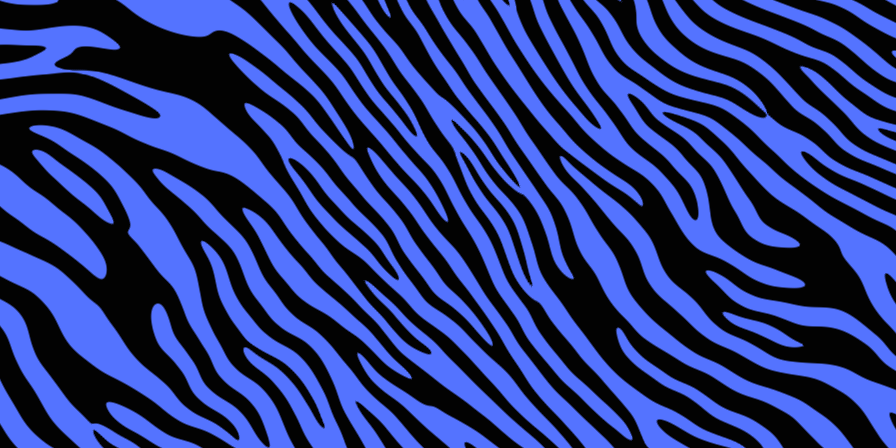
Write a Shadertoy shader that draws this pattern.

```glsl
// Zebra hide: blue and black stripes that run down to the right, bend, fork and taper.
// A plane wave is drawn in warped coordinates; scattered phase vortices, multiplied in
// as complex numbers, each add or remove one stripe and so make the forks and tips.

vec3 hash3(vec2 cell) {
    vec3 q = fract(cell.xyx * vec3(0.1031, 0.1130, 0.0973));
    q += dot(q, q.yxz + 33.33);
    return fract((q.xxy + q.yzz) * q.zyx);
}

float valueNoise(vec2 p) {
    vec2 cell = floor(p), f = p - cell;
    f = f * f * f * (f * (f * 6.0 - 15.0) + 10.0);
    float low = mix(hash3(cell).x, hash3(cell + vec2(1, 0)).x, f.x);
    float high = mix(hash3(cell + vec2(0, 1)).x, hash3(cell + vec2(1, 1)).x, f.x);
    return mix(low, high, f.y);
}

vec2 complexMul(vec2 a, vec2 b) {
    return vec2(a.x * b.x - a.y * b.y, a.x * b.y + a.y * b.x);
}

// Signed stripe value: positive is blue, negative is black.
float stripes(vec2 p) {
    // x runs along the stripes, y across them
    vec2 s = vec2(dot(p, vec2(0.68, -0.73)), dot(p, vec2(0.73, 0.68)));

    // Steeper in the middle, flatter at the sides, then broad bends and smaller waves
    float bend = 0.1 * sin(2.9 * p.x)
               + 0.32 * (valueNoise(s * vec2(2.0, 0.8) + 17.3) - 0.5)
               + 0.06 * (valueNoise(s * vec2(5.0, 3.5) + 41.7) - 0.5)
               + 0.014 * (valueNoise(s * vec2(12.0, 8.0) + 73.1) - 0.5);
    vec2 q = vec2(s.x, s.y + bend);

    vec2 wave = vec2(cos(92.0 * q.y), sin(92.0 * q.y));
    float knots = 0.0;
    for (int i = -5; i <= 5; i++) {
        for (int j = -10; j <= 10; j++) {
            vec2 cell = vec2(i, j);
            vec3 rnd = hash3(cell + 57.0);
            vec2 centre = (cell + 0.9 * (rnd.xy - 0.5)) * vec2(0.25, 0.13);
            // Squeezed lengthwise, so that the tips grow long
            vec2 d = (q - centre) * vec2(0.36, 1.0);
            float r2 = dot(d, d);
            // Random spin: one stripe more or one stripe less
            d.y *= rnd.z < 0.5 ? -1.0 : 1.0;
            wave = complexMul(wave, d * inversesqrt(r2 + 0.0001));
            // Close the core with either colour
            float side = fract(rnd.z * 8.0) < 0.5 ? -0.4 : 0.4;
            knots += side * exp(-r2 / 0.00025);
        }
    }

    // Uneven stripe thickness
    float swell = 0.8 * (valueNoise(q * vec2(5.0, 9.0) + 91.9) - 0.5);
    return wave.x + knots + swell - 0.03;
}

void mainImage(out vec4 fragColor, in vec2 fragCoord) {
    vec2 p = (fragCoord - 0.5 * iResolution.xy) / iResolution.y;
    float value = stripes(p);

    // Edge a little wider than one pixel
    float slope = length(vec2(dFdx(value), dFdy(value)));
    float blueShare = clamp(0.5 + value / max(1.8 * slope, 0.0001), 0.0, 1.0);

    vec3 black = vec3(0.008);
    vec3 blue = vec3(0.33, 0.45, 1.0);
    fragColor = vec4(mix(black, blue, blueShare), 1.0);
}
```
